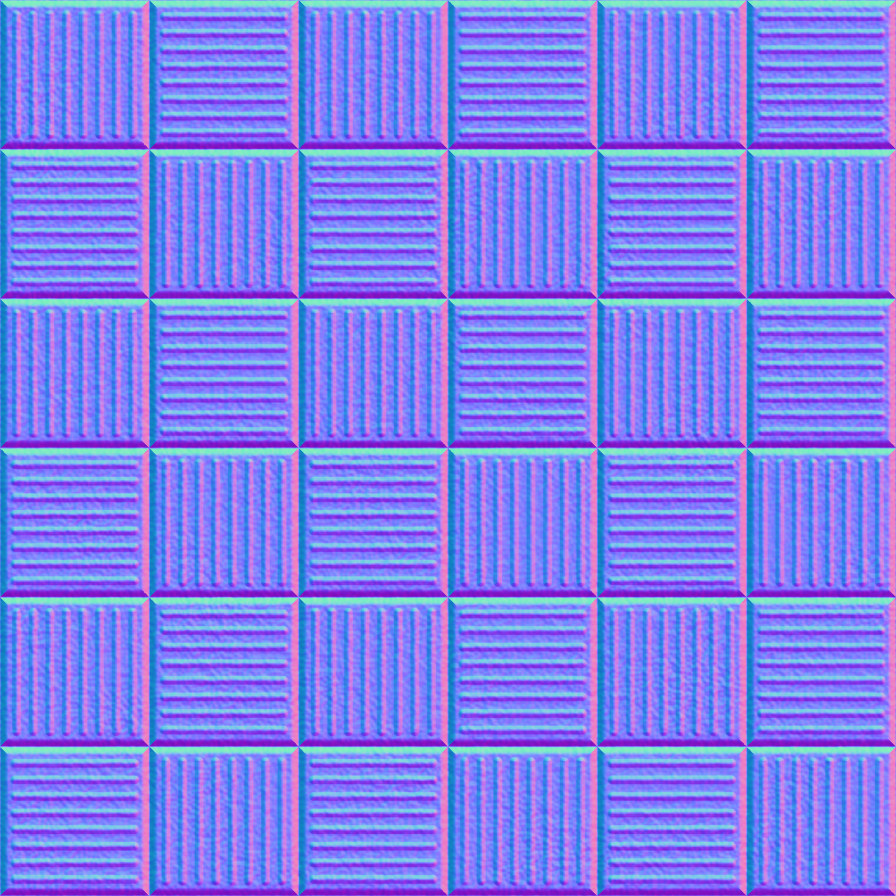
This texture map is drawn by a Shadertoy shader. Its source:

```glsl
// Tangent-space normal map of bevelled square tiles with ribs in alternating directions.

const float TILES = 6.0;        // tiles across and down
const float RIBS = 8.0;         // ribs per tile
const float RIB_RADIUS = 0.031; // in tile widths
const float RIB_INSET = 0.1;    // tile edge to centre of a rib's round end
const float RIB_SLOPE = 0.72;
const float BEVEL_WIDTH = 0.062;
const float BEVEL_SLOPE = 1.65;
const float GRAIN_SLOPE = 0.13;

// Random unit vector for a lattice point
vec2 latticeGradient(vec2 cell) {
    uvec2 c = uvec2(cell);
    uint h = c.x * 1597u + c.y * 51749u + 977u;
    h = (h ^ (h >> 15)) * 73471u;
    h = (h ^ (h >> 13)) * 91193u;
    h ^= h >> 16;
    float angle = float(h & 1023u) * 6.28318 / 1024.0;
    return vec2(cos(angle), sin(angle));
}

// Gradient noise that wraps after a whole number of cells
float wrappedNoise(vec2 p, float period) {
    vec2 i = floor(p), f = p - i;
    vec2 u = f * f * f * (f * (f * 6.0 - 15.0) + 10.0);
    vec2 lo = mod(i, period), hi = mod(i + 1.0, period);
    float a = dot(latticeGradient(lo), f);
    float b = dot(latticeGradient(vec2(hi.x, lo.y)), f - vec2(1, 0));
    float c = dot(latticeGradient(vec2(lo.x, hi.y)), f - vec2(0, 1));
    float d = dot(latticeGradient(hi), f - vec2(1, 1));
    return mix(mix(a, b, u.x), mix(c, d, u.x), u.y);
}

// Slope of the noise, in cell units
vec2 noiseSlope(vec2 uv, float period) {
    const float STEP = 0.2;
    vec2 p = uv * period;
    float here = wrappedNoise(p, period);
    return (vec2(wrappedNoise(p + vec2(STEP, 0), period),
                 wrappedNoise(p + vec2(0, STEP), period)) - here) / STEP;
}

// Rises over the first range and falls over the second
float band(float x, vec2 rise, vec2 fall) {
    return smoothstep(rise.x, rise.y, x) * (1.0 - smoothstep(fall.x, fall.y, x));
}

// Horizontal round-ended ribs: outward tilt around the nearest one
vec2 ribTilt(vec2 p, float radius) {
    float spacing = 1.0 / (RIBS + 1.0);
    float row = clamp(round(p.y / spacing), 1.0, RIBS) * spacing;
    vec2 away = p - vec2(clamp(p.x, RIB_INSET, 1.0 - RIB_INSET), row);
    float d = length(away);
    float side = band(d, radius * vec2(0.0, 0.35), radius * vec2(0.75, 1.1));
    float skirt = 0.12 * band(d, radius * vec2(0.5, 0.9), radius * vec2(1.0, 1.7));
    return away / max(d, 1e-4) * (RIB_SLOPE * side + skirt);
}

// Mitred bevel: outward tilt along the nearest tile edge
vec2 bevelTilt(vec2 p, float width) {
    vec2 c = p - 0.5, a = abs(c);
    float edge = 0.5 - max(a.x, a.y);
    vec2 outward = a.x > a.y ? vec2(sign(c.x), 0) : vec2(0, sign(c.y));
    return outward * BEVEL_SLOPE * band(edge, vec2(0.0, 0.008), width * vec2(0.35, 1.0));
}

// Fine surface grain, stronger in some patches
vec2 grainTilt(vec2 uv, float strength) {
    float wear = 1.0 + 0.7 * wrappedNoise(uv * 11.0, 11.0);
    return strength * wear * (noiseSlope(uv, 190.0) + 0.6 * noiseSlope(uv, 83.0));
}

vec3 surfaceNormal(vec2 uv) {
    vec2 tile = floor(uv * TILES), p = fract(uv * TILES);
    bool upright = mod(tile.x + tile.y, 2.0) > 0.5;
    vec2 ribs = upright ? ribTilt(p.yx, RIB_RADIUS).yx : ribTilt(p, RIB_RADIUS);
    vec2 tilt = ribs + bevelTilt(p, BEVEL_WIDTH) + grainTilt(uv, GRAIN_SLOPE);
    return normalize(vec3(tilt, 1.0));
}

void mainImage(out vec4 fragColor, in vec2 fragCoord) {
    // Average a 2 by 2 grid of samples to smooth the edges
    vec3 normal = vec3(0);
    for (int i = 0; i < 4; i++) {
        vec2 offset = vec2(i % 2, i / 2) * 0.5 - 0.25;
        normal += 0.25 * surfaceNormal(fract((fragCoord + offset) / iResolution.xy));
    }
    fragColor = vec4(0.5 + 0.5 * normal, 1.0);
}
```
